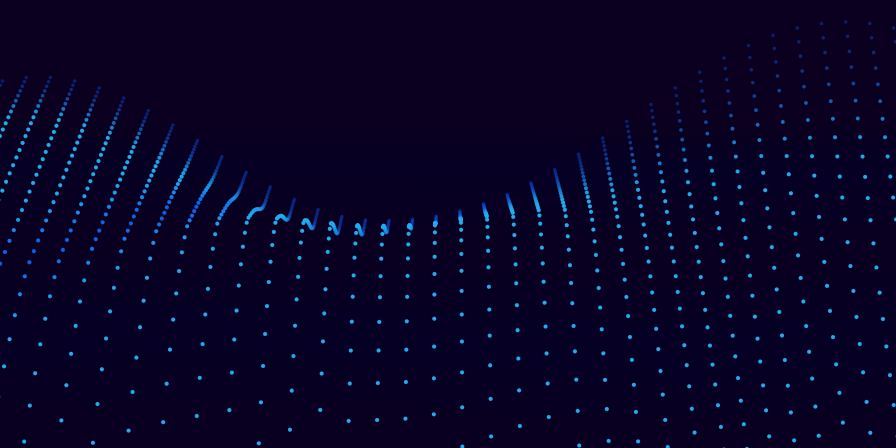
This background is drawn by a Shadertoy shader. Its source:

```glsl
// Draws a rolling wave of glowing blue dots, laid out in columns on a dark indigo ground.

const float PI = 3.14159265;

// Grid, in units of the canvas height
const float LAST_COLUMN = 38.0;
const float MIDDLE_COLUMN = 18.5;
const int ROWS = 37;
const float FAR_SPACING = 0.0526;    // column spacing on the far row
const float SPREAD = 0.0109;         // spacing gained per unit of nearness
const float CREST_SPREAD = 0.0012;   // crests stand closer to the viewer
const float MAX_SPACING = 0.074;
const float ROW_SCALE = 0.51;
const float ROW_GROWTH = 0.043;
const float DOT_RADIUS = 0.0045;

// Skyline of the far row
const float TROUGH_COLUMN = 15.5;
const float TROUGH_Y = 0.508;
const float LEFT_CREST_Y = 0.828;
const float RIGHT_CREST_Y = 0.951;
const float LEFT_HALF_WAVE = 14.0;
const float RIGHT_HALF_WAVE = 19.5;

// Fold behind the trough
const float FOLD_COLUMN = 13.5;
const float FOLD_WIDTH = 4.0;
const float FOLD_DEPTH = 0.039;

// Colours
const vec3 INDIGO = vec3(0.042, 0.0, 0.122);
const vec3 MIDNIGHT = vec3(0.018, 0.0, 0.145);
const vec3 DEEP_BLUE = vec3(0.04, 0.24, 0.78);
const vec3 ROYAL_BLUE = vec3(0.04, 0.33, 0.92);
const vec3 CYAN = vec3(0.12, 0.68, 0.94);

float bell(float x) { return exp(-x * x); }

// Shape of one column, from its index
struct Column {
    float crest;     // 0 in the trough, 1 on a crest
    float topY;
    float slope;     // steady descent
    float bend;      // extra descent past bendStart
    float bendStart;
    float fold;
    float blueBand;  // nearness at which the dots turn blue again
    float blueAmount;
};

Column makeColumn(float index) {
    Column c;
    bool left = index < TROUGH_COLUMN;
    float phase = (index - TROUGH_COLUMN) / (left ? LEFT_HALF_WAVE : RIGHT_HALF_WAVE);
    float w = max(0.5 - 0.5 * cos(PI * phase), 0.0);
    if (!left) w = pow(w, 1.2);
    c.crest = w;
    c.topY = mix(TROUGH_Y, left ? LEFT_CREST_Y : RIGHT_CREST_Y, w);
    c.slope = 0.035 + (left ? 0.39 * w : 1.4 * pow(w, 1.6));
    c.bend = left ? 1.27 - 0.86 * w : 1.25 * max(1.0 - 1.5 * w, 0.0);
    c.bendStart = 0.48 + (left ? 0.55 : -0.1) * w;
    c.fold = FOLD_DEPTH * bell((index - FOLD_COLUMN) / FOLD_WIDTH);
    c.blueBand = 0.2 + 0.8 * w;
    c.blueAmount = left ? smoothstep(0.15, 0.45, w) : 0.0;
    return c;
}

// Height of a column at a nearness of 0 (far row) and up
float surfaceY(Column c, float near) {
    float y = c.topY - c.slope * near;
    y -= c.bend * pow(max(near - c.bendStart, 0.0), 1.6);
    return y - c.fold * (bell((near - 0.2) / 0.17) - bell(0.2 / 0.17));
}

vec3 background(vec2 p) {
    float bands = 0.5 + 0.5 * sin(p.y * 15.0 - 2.0 + 0.3 * sin(p.x * 3.0));
    float fade = 1.0 - smoothstep(0.62, 0.74, p.y);
    return mix(INDIGO, MIDNIGHT, fade * (0.25 + 0.6 * bands));
}

void mainImage(out vec4 fragColor, in vec2 fragCoord) {
    float pixel = 1.0 / iResolution.y;
    vec2 p = (fragCoord - vec2(0.5 * iResolution.x, 0.0)) * pixel;
    vec3 color = background(p);

    // Only the columns whose spread can reach this point
    float a = p.x / FAR_SPACING;
    float b = p.x / MAX_SPACING;
    float first = max(floor(MIDDLE_COLUMN + min(a, b) - 0.3), 0.0);
    float last = min(ceil(MIDDLE_COLUMN + max(a, b) + 0.3), LAST_COLUMN);

    for (float i = first; i <= last; i++) {
        Column c = makeColumn(i);
        for (int j = 0; j < ROWS; j++) {
            float near = ROW_SCALE * (exp(ROW_GROWTH * float(j)) - 1.0);
            float spacing = FAR_SPACING + CREST_SPREAD * c.crest + SPREAD * near;
            vec2 center = vec2((i - MIDDLE_COLUMN) * spacing, surfaceY(c, near));

            // Far dots are smaller, bluer and fainter
            float lit = smoothstep(0.0, 0.45 - 0.22 * c.crest, near);
            float radius = DOT_RADIUS * mix(0.85, 1.0, lit);
            float cover = 1.0 - smoothstep(-0.7, 0.7, (length(p - center) - radius) / pixel);
            float blue = c.blueAmount * bell((near - c.blueBand) / 0.2);
            vec3 dotColor = mix(mix(DEEP_BLUE, CYAN, lit), ROYAL_BLUE, 0.9 * blue);
            color = mix(color, dotColor, cover * mix(0.5, 1.0, lit));
        }
    }
    fragColor = vec4(color, 1.0);
}
```
